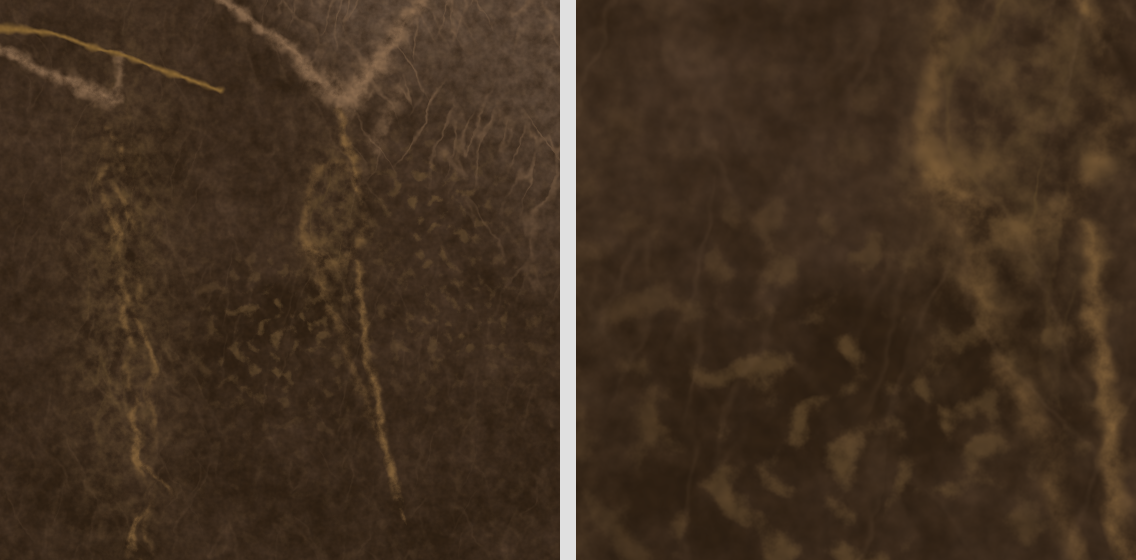
Left: the whole. Right: its middle third, enlarged.
A three.js fragment shader for this texture:

```glsl
// Dark brown marble with soft mottling, frayed taupe veins and broken ochre strands.
varying vec2 vUv;

const vec3 DARK_BROWN = vec3(0.192, 0.134, 0.082);
const vec3 WARM_BROWN = vec3(0.272, 0.200, 0.144);
const vec3 ROSE_HAZE = vec3(0.39, 0.31, 0.245);
const vec3 OLIVE = vec3(0.36, 0.275, 0.165);
const vec3 OCHRE = vec3(0.48, 0.36, 0.215);
const vec3 TAUPE = vec3(0.51, 0.395, 0.29);

vec2 hashGradient(vec2 cell) {
  vec3 h = fract(cell.xyx * vec3(0.1031, 0.1030, 0.0973));
  h += dot(h, h.yzx + 33.33);
  float angle = 6.2832 * fract((h.x + h.y) * h.z);
  return vec2(cos(angle), sin(angle));
}

// Gradient noise, about -0.6 to 0.6
float noise(vec2 p) {
  vec2 i = floor(p), f = fract(p);
  vec2 u = f * f * f * (f * (f * 6.0 - 15.0) + 10.0);
  float a = dot(hashGradient(i), f);
  float b = dot(hashGradient(i + vec2(1, 0)), f - vec2(1, 0));
  float c = dot(hashGradient(i + vec2(0, 1)), f - vec2(0, 1));
  float d = dot(hashGradient(i + 1.0), f - 1.0);
  return mix(mix(a, b, u.x), mix(c, d, u.x), u.y);
}

float fbm(vec2 p) {
  float sum = 0.0, amplitude = 0.6;
  for (int i = 0; i < 5; i++) {
    sum += amplitude * noise(p);
    p = mat2(1.6, 1.2, -1.2, 1.6) * p + 7.3;
    amplitude *= 0.55;
  }
  return sum;
}

float blob(vec2 p, vec2 center, vec2 radius) {
  vec2 q = (p - center) / radius;
  return exp(-dot(q, q));
}

// Frayed line whose width runs from wa at a to wb at b
float vein(vec2 p, vec2 a, vec2 b, float wa, float wb) {
  vec2 ab = b - a;
  float t = clamp(dot(p - a, ab) / dot(ab, ab), 0.0, 1.0);
  float w = mix(wa, wb, t) * (1.0 + 1.1 * noise(p * 38.0));
  return 1.0 - smoothstep(0.0, w, length(p - a - ab * t));
}

// Broken threads along a direction, from the zero lines of stretched noise
float hairs(vec2 p, float angle, vec2 scale, float seed) {
  float c = cos(angle), s = sin(angle);
  vec2 q = vec2(c * p.x + s * p.y, c * p.y - s * p.x) * scale + seed;
  float n = noise(q) + 0.3 * noise(q * 2.3);
  return (1.0 - smoothstep(0.0, 0.12, abs(n))) * smoothstep(-0.1, 0.3, noise(q * 0.8 + 40.0));
}

// Wandering near-vertical strands that part, fade and rejoin
float braid(vec2 p) {
  float sum = 0.0;
  for (int i = 0; i < 5; i++) {
    float row = float(i) * 5.37 + 1.5;
    float x = mix(0.262, 0.203, smoothstep(0.0, 0.8, p.y));
    x += 0.1 * noise(vec2(p.y * 5.5, row)) + 0.02 * noise(vec2(p.y * 19.0, row));
    float strength = smoothstep(-0.15, 0.4, noise(vec2(p.y * 9.0, row + 31.0)));
    sum += strength * (1.0 - smoothstep(0.0, 0.009, abs(p.x - x)));
  }
  return min(sum, 1.0) * (1.0 - smoothstep(0.74, 0.86, p.y));
}

void main() {
  vec2 uv = vUv;
  vec2 p = uv + 0.024 * vec2(fbm(uv * 11.0), fbm(uv * 11.0 + 17.0));
  float mottle = fbm(uv * 6.0 + 3.0);
  float detail = fbm(uv * 36.0 + 11.0);
  float grain = noise(uv * 80.0) + 0.8 * noise(uv * 150.0);
  float diagonal = uv.x + uv.y;

  // Mottled ground, paler toward the upper right
  float tone = 0.42 + 0.95 * mottle + 0.8 * detail + 0.35 * (uv.y - 0.5);
  tone -= 0.5 * blob(uv, vec2(0.54, 0.85), vec2(0.06, 0.04)) + 0.4 * blob(uv, vec2(0.5, 0.43), vec2(0.09, 0.08));
  vec3 color = mix(DARK_BROWN, WARM_BROWN, clamp(tone, -0.15, 1.3));
  float haze = smoothstep(1.3, 1.95, diagonal) + 0.6 * blob(uv, vec2(0.64, 0.98), vec2(0.13, 0.12));
  color = mix(color, ROSE_HAZE, min(haze, 1.0) * (0.65 + 0.7 * detail));

  // Olive clouds with upright wisps, and small pale flecks
  float cloud = blob(p, vec2(0.22, 0.48), vec2(0.09, 0.38)) + blob(p, vec2(0.6, 0.6), vec2(0.06, 0.15));
  float wisps = hairs(p, 0.25, vec2(26.0, 7.0), 9.0) + hairs(p, -0.2, vec2(30.0, 8.0), 27.0);
  color = mix(color, OLIVE, min(cloud, 1.0) * clamp(0.3 + 1.3 * detail + 0.4 * wisps, 0.0, 1.0));
  float patches = 0.15 + blob(uv, vec2(0.77, 0.64), vec2(0.1, 0.09)) + blob(uv, vec2(0.49, 0.4), vec2(0.12, 0.13));
  patches += 0.7 * blob(uv, vec2(0.81, 0.44), vec2(0.15, 0.12));
  float flecks = smoothstep(0.08, 0.55, noise(p * 46.0) + 0.8 * detail);
  color = mix(color, OLIVE * 1.15, 0.6 * min(patches, 1.0) * flecks);

  // Pale threads, dense beside the fork
  float threads = hairs(p, 0.55, vec2(24.0, 5.0), 4.0) + hairs(p, -0.3, vec2(28.0, 7.0), 19.0);
  float threadArea = 0.1 + 0.35 * smoothstep(1.3, 1.7, diagonal) + 0.4 * blob(uv, vec2(0.7, 0.81), vec2(0.07, 0.1));
  color = mix(color, TAUPE, min(threads, 1.0) * threadArea);

  // Ochre strands, the broken almond loop and its two tails
  float ring = abs(length((p - vec2(0.598, 0.615)) / vec2(0.053, 0.09)) - 1.0);
  float ochre = 0.55 * (1.0 - smoothstep(0.0, 0.2, ring)) + 0.5 * blob(p, vec2(0.56, 0.55), vec2(0.02, 0.04));
  ochre = max(ochre, vein(p, vec2(0.605, 0.8), vec2(0.64, 0.66), 0.014, 0.010));
  ochre = max(ochre, vein(p, vec2(0.64, 0.53), vec2(0.655, 0.36), 0.010, 0.015));
  ochre = max(ochre, vein(p, vec2(0.655, 0.36), vec2(0.695, 0.15), 0.015, 0.012));
  ochre = max(ochre, vein(p, vec2(0.695, 0.15), vec2(0.73, 0.06), 0.012, 0.002));
  ochre = max(ochre, 0.55 * vein(p, vec2(0.548, 0.56), vec2(0.69, 0.18), 0.014, 0.010));
  ochre = max(ochre, 0.9 * braid(p));
  color = mix(color, OCHRE, ochre * clamp(0.62 + 1.5 * detail + 0.6 * mottle, 0.08, 1.0));

  // Taupe fork at the top and the wedge at the left
  float taupe = vein(p, vec2(0.39, 1.01), vec2(0.54, 0.895), 0.012, 0.017);
  taupe = max(taupe, vein(p, vec2(0.54, 0.895), vec2(0.615, 0.82), 0.018, 0.045));
  taupe = max(taupe, vein(p, vec2(0.76, 1.01), vec2(0.62, 0.82), 0.022, 0.04));
  taupe = max(taupe, 0.5 * vein(p, vec2(0.71, 0.84), vec2(0.67, 0.73), 0.03, 0.02));
  taupe = max(taupe, vein(p, vec2(-0.01, 0.915), vec2(0.2, 0.825), 0.014, 0.026));
  taupe = max(taupe, 0.7 * vein(p, vec2(0.205, 0.825), vec2(0.208, 0.9), 0.015, 0.01));
  color = mix(color, TAUPE, taupe * clamp(0.85 + 1.2 * detail, 0.0, 1.0));
  vec2 bladePoint = mix(uv, p, 0.4);
  float blade = vein(bladePoint, vec2(-0.01, 0.952), vec2(0.09, 0.943), 0.016, 0.007);
  blade = max(blade, vein(bladePoint, vec2(0.09, 0.943), vec2(0.395, 0.838), 0.007, 0.009));
  color = mix(color, OCHRE * vec3(1.05, 1.05, 0.9), blade);
  gl_FragColor = vec4(color * (1.0 + 0.11 * grain), 1.0);
}
```
